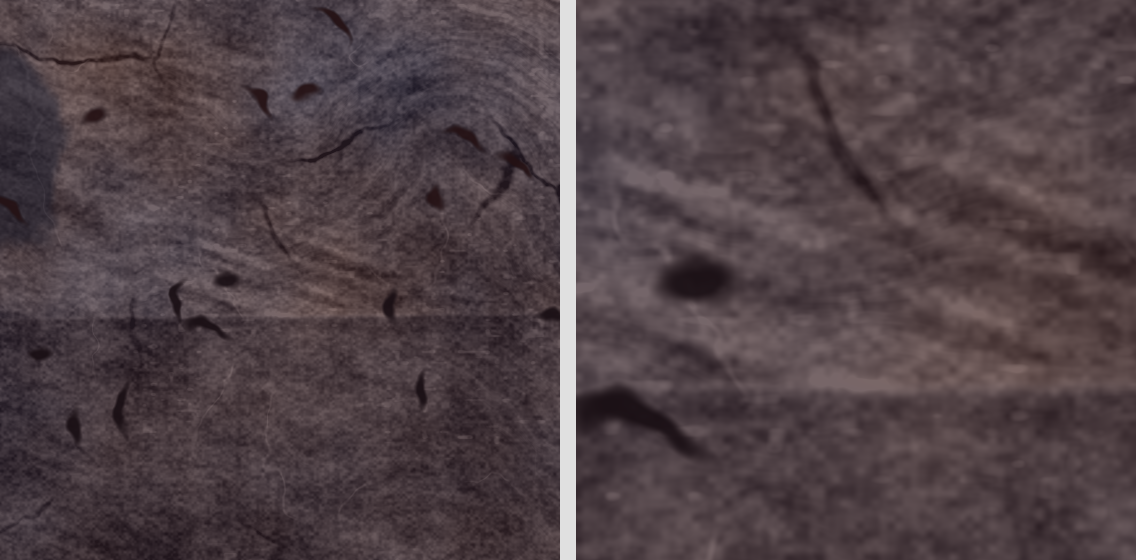
Left: the whole. Right: its middle third, enlarged.
Write a WebGL 1 fragment shader that draws this texture.

```glsl
precision highp float;
uniform vec2 u_resolution;

const vec3 DARK_ROCK = vec3(0.125, 0.085, 0.115);
const vec3 LIGHT_ROCK = vec3(0.405, 0.350, 0.368);
const vec3 PIT_COLOR = vec3(0.095, 0.055, 0.075);
const vec3 RUST_PIT = vec3(0.140, 0.065, 0.075);
const vec3 WARM_SHIFT = vec3(0.085, 0.020, -0.045);
const vec3 SHADE_COLOR = vec3(0.155, 0.140, 0.185);
const float LEDGE_Y = 0.435;
const float UPPER_LEDGE_Y = 0.893;
const float UPPER_TONE = 0.66;
const float LOWER_TONE = 0.46;
const float JOINT_SCALE = 2.6;
const float BED_ANGLE = -0.33;
const int PIT_COUNT = 17;

float hash(vec2 p) {
  return fract(sin(dot(p, vec2(127.1, 311.7))) * 43758.5453);
}

vec2 hash2(vec2 p) {
  return vec2(hash(p), hash(p + 57.3));
}

float noise(vec2 p) {
  vec2 i = floor(p), f = fract(p);
  f = f * f * (3.0 - 2.0 * f);
  return mix(mix(hash(i), hash(i + vec2(1.0, 0.0)), f.x),
             mix(hash(i + vec2(0.0, 1.0)), hash(i + 1.0), f.x), f.y);
}

float fbm(vec2 p) {
  float sum = 0.0, amp = 0.53;
  for (int i = 0; i < 4; i++) {
    sum += amp * noise(p);
    p = p * 2.03 + 17.7;
    amp *= 0.5;
  }
  return sum;
}

vec2 rotate(vec2 p, float a) {
  float c = cos(a), s = sin(a);
  return vec2(c * p.x + s * p.y, c * p.y - s * p.x);
}

// Gap between the two nearest cell points: zero along the joints
float jointGap(vec2 p) {
  vec2 cell = floor(p);
  float near = 8.0, next = 8.0;
  for (int y = -1; y <= 1; y++) {
    for (int x = -1; x <= 1; x++) {
      vec2 c = cell + vec2(float(x), float(y));
      float d = length(c + hash2(c + 4.0) - p);
      next = min(next, max(near, d));
      near = min(near, d);
    }
  }
  return next - near;
}

// Thin line along the middle level of a noise field
float vein(vec2 p, float width) {
  return 1.0 - smoothstep(0.0, width, abs(noise(p) - 0.5));
}

// Ragged hollows: upright slots and slanted gashes; x = depth, y = rust
vec2 pits(vec2 p) {
  vec2 result = vec2(0.0);
  for (int i = 0; i < PIT_COUNT; i++) {
    float k = float(i);
    vec2 r = hash2(vec2(k, 3.7)), s = hash2(vec2(k, 9.1));
    vec2 center = vec2(fract(k * 0.618 + 0.13), 0.08 + 0.9 * r.x);
    float angle = r.y < 0.45 ? 1.57 + 0.3 * (s.x - 0.5) : 1.8 * (s.x - 0.6);
    vec2 size = vec2(mix(0.015, 0.046, s.y), mix(0.006, 0.015, s.x));
    vec2 q = rotate(p - center, angle);
    q.y += 6.0 * q.x * q.x;
    float depth = 1.0 - smoothstep(0.5, 1.35, length(q / size));
    result = max(result, depth * vec2(1.0, step(0.55, r.x)));
  }
  return result;
}

void main() {
  vec2 p = gl_FragCoord.xy / u_resolution;
  vec2 warp = vec2(fbm(p * 9.0), fbm(p * 9.0 + 31.0)) - 0.5;
  vec2 rough = vec2(noise(p * 42.0), noise(p * 42.0 + 11.0)) - 0.5;

  // Two storeys of rock split by a ledge
  float ledge = p.y - LEDGE_Y - 0.012 * warp.y - 0.01 * (p.x - 0.5);
  float upper = smoothstep(-0.006, 0.006, ledge);
  float tone = mix(LOWER_TONE, UPPER_TONE, upper);
  tone += 0.85 * (fbm(p * vec2(4.0, 6.0) + 5.0) - 0.5);

  // Sloping weathered streaks above, hanging stains below
  vec2 slope = rotate(p + 0.06 * warp, -0.14 + 0.5 * (noise(p * 2.5) - 0.5));
  tone += 0.75 * (fbm(slope * vec2(14.0, 58.0)) - 0.5) * mix(0.65, 1.0, upper);
  float stain = fbm(vec2(p.x * 11.0 + warp.x, p.y * 1.6));
  tone += 0.60 * (stain - 0.5) * (1.0 - 0.7 * upper);

  // Fine grain and pale flecks
  tone += 0.34 * (noise(p * vec2(115.0, 150.0)) - 0.5);
  tone += 0.26 * (noise(p * 215.0 + 40.0) - 0.5);
  float fleck = smoothstep(0.76, 0.95, noise(p * vec2(62.0, 105.0) + 8.0));
  tone += 0.25 * fleck * smoothstep(0.4, 0.65, noise(p * 7.0 + 3.0));

  // Slanted bedding lines over the ledge
  vec2 bed = rotate(p + 0.012 * warp, BED_ANGLE);
  float bedArea = upper * (1.0 - smoothstep(0.4, 1.0, length((p - vec2(0.5, 0.52)) / vec2(0.3, 0.13))));
  tone += 0.6 * bedArea * (noise(bed * vec2(5.0, 75.0)) - 0.45);

  // Ledges: bright lip with shade beneath
  float lip = exp(-pow(ledge / 0.005, 2.0)) * smoothstep(0.2, 0.7, noise(p * vec2(9.0, 2.0)) + 0.2 * p.x);
  float under = (1.0 - upper) * exp(ledge / 0.05);
  float topLedge = p.y - UPPER_LEDGE_Y - 0.012 * warp.y;
  tone += 0.26 * lip - 0.10 * under + 0.10 * exp(-pow(topLedge / 0.004, 2.0));
  tone -= 0.22 * exp(-pow((topLedge - 0.014) / 0.009, 2.0)) * smoothstep(0.35, 0.8, noise(p * vec2(4.0, 1.0) + 2.0));

  // Broken joints with pale rims, and faint veins
  float gap = jointGap((p + 0.07 * warp + 0.005 * rough) * JOINT_SCALE);
  float broken = smoothstep(0.42, 0.62, noise(p * 5.0 + 21.0)) * mix(0.45, 1.0, upper);
  tone -= 0.55 * broken * (1.0 - smoothstep(0.004, 0.028, gap));
  tone += 0.14 * broken * smoothstep(0.02, 0.04, gap) * (1.0 - smoothstep(0.04, 0.08, gap));
  tone += 0.20 * vein(p * vec2(7.0, 5.0) + warp, 0.025) * smoothstep(0.5, 0.75, noise(p * 8.0 + 60.0));

  // Colour: tone ramp, warm patches, cool shaded corner, hollows
  vec3 color = mix(DARK_ROCK, LIGHT_ROCK, clamp(tone, 0.0, 1.18));
  color += WARM_SHIFT * (fbm(p * 3.5 + 70.0) - 0.5) * mix(0.6, 1.3, upper);
  vec2 corner = (p - vec2(0.01, 0.72) + 0.08 * warp + 0.015 * rough) / vec2(0.11, 0.18);
  float shade = 1.0 - smoothstep(0.85, 1.1, length(corner));
  color = mix(color, SHADE_COLOR + 0.10 * (tone - 0.5), 0.75 * shade);
  vec2 pit = pits(p + 0.035 * warp + 0.012 * rough);
  color = mix(color, mix(PIT_COLOR, RUST_PIT, pit.y), 0.92 * pit.x);

  gl_FragColor = vec4(color, 1.0);
}
```
